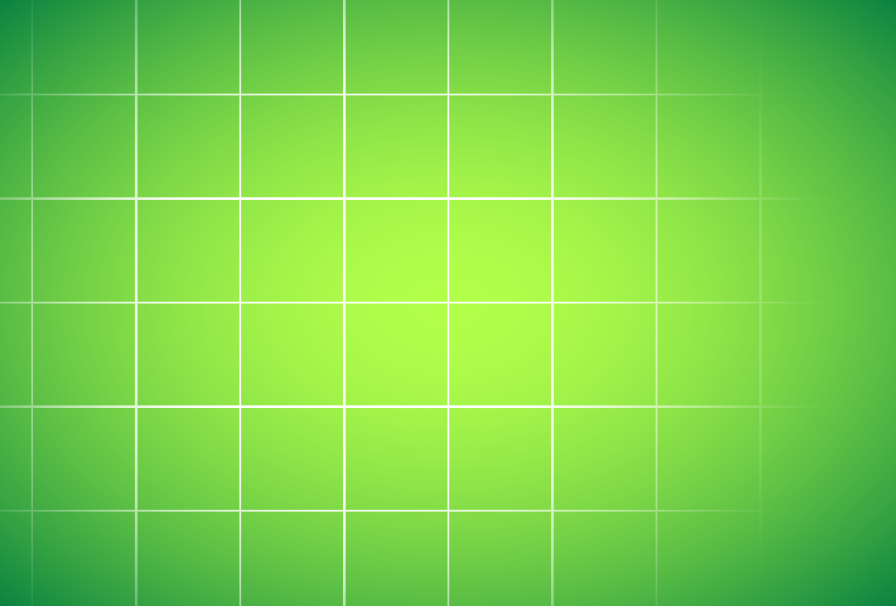
This background is drawn by a Shadertoy shader. Its source:

```glsl
// A lime glow that deepens to green at the corners, under a fine white grid.
// The glow is an elliptical gradient; the grid repeats by rounding to the
// nearest line and fades out in a circle set left of the middle.

const vec3 LIME = vec3(0.70, 1.00, 0.29);
const vec3 DEEP_GREEN = vec3(0.04, 0.51, 0.25);
const vec3 LINE_WHITE = vec3(1.0);

// Elliptical gradient; p runs from -1 to 1 across the canvas.
vec3 glow(vec2 p, vec3 inner, vec3 outer, float falloff) {
    float reach = length(p) / sqrt(2.0);
    return mix(inner, outer, pow(reach, falloff));
}

// Coverage of evenly spaced lines on one axis, every second one wider.
float lines(float x, float pitch, float thin, float wide, float pixel) {
    float index = round(x / pitch);
    float dist = abs(x - index * pitch);
    float isOdd = mod(index, 2.0);
    float halfWidth = 0.5 * mix(thin, wide, isOdd);
    return clamp((halfWidth - dist) / pixel + 0.5, 0.0, 1.0);
}

// Grid made of both line directions.
float grid(vec2 p, float pitch, float thin, float wide, float pixel) {
    return max(lines(p.x, pitch, thin, wide, pixel),
               lines(p.y, pitch, thin, wide, pixel));
}

// Round mask: full near the centre, gone at the radius.
float roundFade(vec2 p, vec2 centre, float radius) {
    float d = length(p - centre) / radius;
    return 1.0 - smoothstep(0.3, 1.0, d);
}

void mainImage(out vec4 fragColor, in vec2 fragCoord) {
    // Centred coordinates: canvas height is one unit.
    float pixel = 1.0 / iResolution.y;
    vec2 p = (fragCoord - 0.5 * iResolution.xy) * pixel;
    vec2 square = 2.0 * fragCoord / iResolution.xy - 1.0;

    // Background
    vec3 color = glow(square, LIME, DEEP_GREEN, 1.8);

    // Fading grid
    float gridCoverage = grid(p - vec2(0.0006), 0.1717, 0.0029, 0.0044, pixel);
    float fade = roundFade(p, vec2(-0.143, 0.0), 0.82);
    color = mix(color, LINE_WHITE, gridCoverage * fade);

    fragColor = vec4(color, 1.0);
}
```
